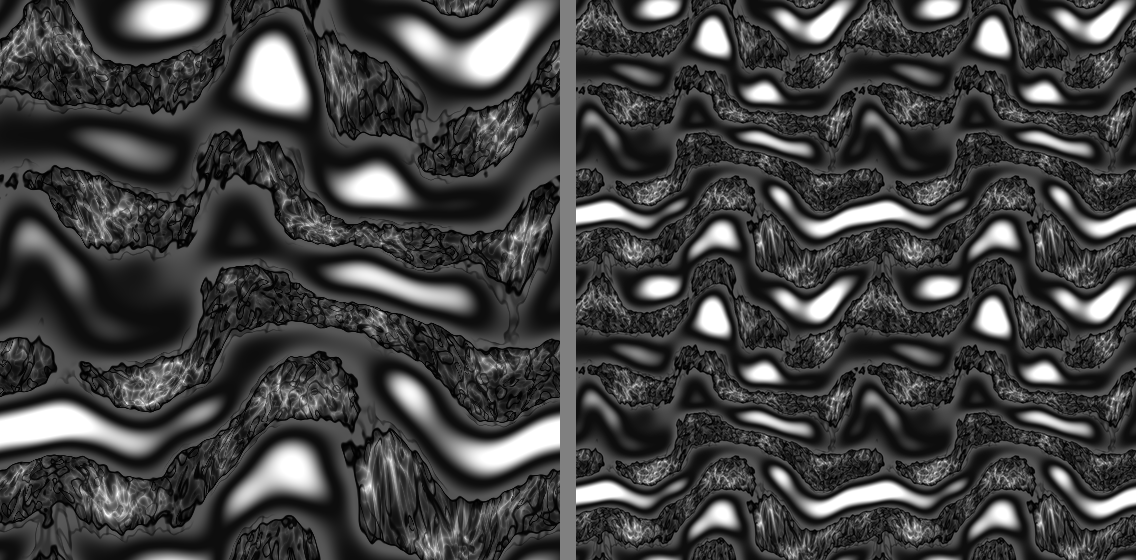
Left, the tile; right, the same tile 2 across and 2 down.
Reproduce this texture procedurally as a WebGL 2 fragment shader.

```glsl
#version 300 es
precision highp float;

uniform vec2 u_resolution;
out vec4 fragColor;

const float TAU = 6.2831853;
const float ROWS = 4.0;

float hash(vec2 p) {
  return fract(sin(dot(p, vec2(127.1, 311.7))) * 43758.5453);
}

vec2 gradientAt(vec2 cell, vec2 cells, float seed) {
  float angle = TAU * hash(mod(cell, cells) + seed);
  return vec2(cos(angle), sin(angle));
}

// Gradient noise that wraps over the unit square.
float noise(vec2 p, vec2 cells, float seed) {
  vec2 g = p * cells;
  vec2 i = floor(g);
  vec2 f = g - i;
  vec2 u = f * f * f * (f * (f * 6.0 - 15.0) + 10.0);
  vec2 e = vec2(1.0, 0.0);
  float a = dot(gradientAt(i, cells, seed), f);
  float b = dot(gradientAt(i + e.xy, cells, seed), f - e.xy);
  float c = dot(gradientAt(i + e.yx, cells, seed), f - e.yx);
  float d = dot(gradientAt(i + e.xx, cells, seed), f - e.xx);
  return mix(mix(a, b, u.x), mix(c, d, u.x), u.y);
}

float ridge(float n, float sharpness) {
  return exp(-abs(n) * sharpness);
}

// Zero on a contour of the field, one away from it.
float crease(float n, float width) {
  return smoothstep(width * 0.15, width, abs(n));
}

// Row coordinate: grows by ROWS over the height and sways sideways.
float bentRow(vec2 p) {
  return ROWS * p.y + 1.1 * noise(p, vec2(3.0, 2.0), 3.7)
       + 0.25 * noise(p, vec2(7.0, 4.0), 11.3);
}

// High inside the glowing pools, low inside the fibrous bands.
float terrain(vec2 p, float row) {
  return 0.55 * cos(TAU * row) + 1.25 * noise(p, vec2(5.0, 7.0), 23.1);
}

// Grey halo, dark moat and white pool.
float poolShade(float h) {
  float halo = 0.29 * (1.0 - smoothstep(-0.12, 0.38, h));
  float glow = smoothstep(0.42, 0.98, h);
  return 0.05 + halo + glow;
}

// Bright threads over dark, outlined holes.
float fibreShade(vec2 q, float depth, float patchiness) {
  vec2 s = q + 0.012 * vec2(noise(q, vec2(24.0, 22.0), 31.0),
                            noise(q, vec2(24.0, 22.0), 37.0));
  float coarse = ridge(noise(s, vec2(22.0, 18.0), 41.0), 9.0);
  float middle = ridge(noise(s, vec2(48.0, 30.0), 43.0), 7.0);
  float fine = ridge(noise(s, vec2(88.0, 66.0), 47.0), 6.0);
  float threads = 0.45 * coarse + 0.5 * middle + 0.3 * fine;
  float core = patchiness * smoothstep(0.05, 0.6, depth);
  float holes = crease(noise(s, vec2(50.0, 30.0), 53.0) - 0.17, 0.1)
              * crease(noise(s, vec2(64.0, 46.0), 59.0) + 0.22, 0.1);
  float shade = 0.04 + threads * (0.3 + 0.55 * core);
  return shade * mix(mix(0.1, 1.0, holes), 1.0, 0.75 * core);
}

void main() {
  vec2 p = gl_FragCoord.xy / u_resolution;
  float row = bentRow(p);
  vec2 q = vec2(p.x, row / ROWS);
  float h = terrain(p, row);

  // Ragged band border
  float wobble = 0.24 * noise(q, vec2(30.0, 24.0), 61.0)
               + 0.16 * noise(q, vec2(64.0, 52.0), 67.0);
  float border = h + wobble + 0.2;
  float patchiness = smoothstep(-0.3, 0.35, noise(p, vec2(7.0, 8.0), 71.0));

  // Soft pillows that lean on parts of the border
  float pillowPatch = smoothstep(-0.02, 0.16, noise(p, vec2(6.0, 7.0), 73.0));
  float pillow = pillowPatch * (1.0 - smoothstep(0.17, 0.24, border));
  float folds = crease(noise(q, vec2(40.0, 20.0), 79.0), 0.2);
  float rim = crease(border - 0.19, 0.04);
  float smoothPart = poolShade(h);
  smoothPart *= mix(1.0, 0.6 + 0.4 * folds, pillow);
  smoothPart *= mix(1.0, 0.65 + 0.35 * rim, pillowPatch);
  smoothPart += 0.04 * noise(p, vec2(12.0, 14.0), 83.0)
              * (1.0 - smoothstep(0.0, 0.3, h));

  // Fibrous bands with a thin black outline
  float depth = clamp(-border / 0.5, 0.0, 1.0);
  float fibres = fibreShade(q, depth, patchiness);
  float shade = mix(fibres, smoothPart, smoothstep(-0.012, 0.012, border));
  shade *= mix(0.08, 1.0, crease(border, 0.05));

  fragColor = vec4(vec3(clamp(shade, 0.0, 1.0)), 1.0);
}
```
